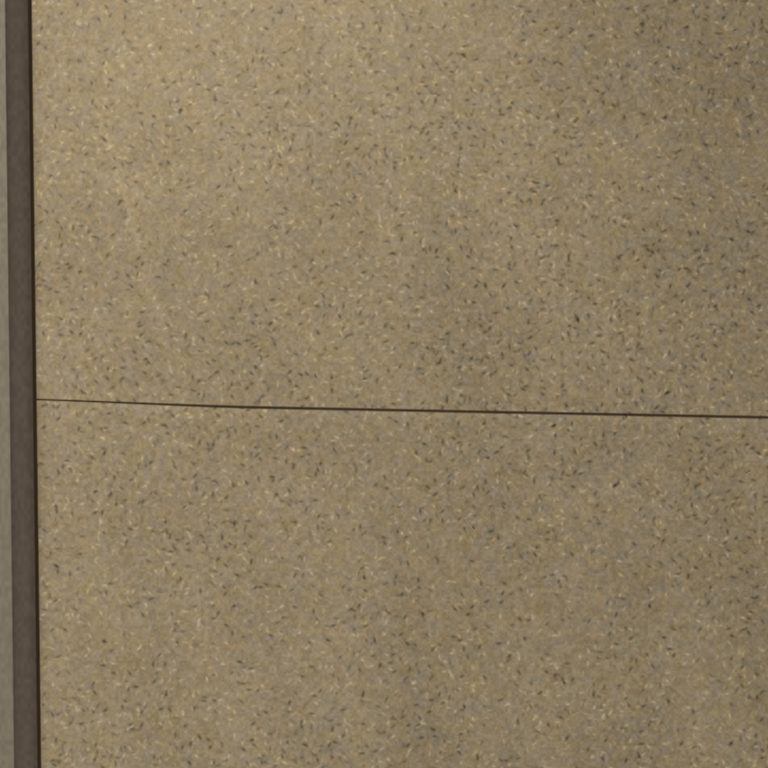
This texture is drawn by a three.js fragment shader. Its source:

```glsl
// Speckled sandstone panels with a thin horizontal seam and a dark metal trim at the left.
#define STONE_TINT vec3(1.0, 0.89, 0.70)
#define TRIM_COLOR vec3(0.345, 0.302, 0.262)
#define WALL_COLOR vec3(0.53, 0.49, 0.42)
#define GROOVE_COLOR vec3(0.18, 0.14, 0.10)
#define GRAIN_SCALE 190.0
#define GRAIN_AMOUNT 0.125
#define SPECK_SCALE 125.0
#define STREAK_AMOUNT 0.024
#define SEAM_WIDTH 0.0016
#define SOFTNESS 0.0016

varying vec2 vUv;

float hash(vec2 p) {
  vec3 q = fract(vec3(p.xyx) * 0.1031);
  q += dot(q, q.yzx + 33.33);
  return fract((q.x + q.y) * q.z);
}

float noise(vec2 p) {
  vec2 i = floor(p), f = fract(p);
  f = f * f * (3.0 - 2.0 * f);
  return mix(mix(hash(i), hash(i + vec2(1.0, 0.0)), f.x),
             mix(hash(i + vec2(0.0, 1.0)), hash(i + 1.0), f.x), f.y);
}

float fbm(vec2 p) {
  float sum = 0.0, amp = 0.5;
  for (int i = 0; i < 4; i++) {
    sum += amp * noise(p);
    p = p * 2.03 + 17.3;
    amp *= 0.5;
  }
  return sum;
}

// Soft coverage of everything left of an edge.
float before(float edge, float x) {
  return 1.0 - smoothstep(edge - SOFTNESS, edge + SOFTNESS, x);
}

float segmentDistance(vec2 p, vec2 a, vec2 b) {
  vec2 d = b - a;
  return length(p - a - d * clamp(dot(p - a, d) / dot(d, d), 0.0, 1.0));
}

// One elongated fleck per cell, with random place, angle and strength.
float flecks(vec2 p, float density) {
  float sum = 0.0;
  vec2 cell = floor(p);
  for (int j = -1; j <= 1; j++) {
    for (int i = -1; i <= 1; i++) {
      vec2 c = cell + vec2(float(i), float(j));
      vec2 d = p - c - vec2(hash(c + 3.7), hash(c + 19.1));
      float angle = 3.14159 * hash(c + 41.3);
      d = mat2(cos(angle), -sin(angle), sin(angle), cos(angle)) * d;
      float on = step(1.0 - density, hash(c + 71.9));
      sum += on * hash(c + 7.7) * exp(-dot(d * d, vec2(5.0, 18.0)));
    }
  }
  return sum;
}

// Broad light falling from the upper left, with faint mineral veins.
float stoneLight(vec2 p) {
  vec2 glow = (p - vec2(0.30, 1.0)) / vec2(0.34, 0.32);
  vec2 corner = (p - vec2(1.0, 1.0)) / vec2(0.22, 0.30);
  float light = 0.585 - 0.066 * p.x + 0.02 * (p.y - 0.5);
  light += 0.068 * exp(-dot(glow, glow)) - 0.035 * exp(-dot(corner, corner));
  float slant = p.x + 0.16 * p.y;
  light += STREAK_AMOUNT * 2.0 * (fbm(vec2(slant * 13.0, p.y * 1.8)) - 0.47);
  light += 0.05 * (fbm(p * 9.0 + 5.0) - 0.47);
  float shade = (p.x - 0.56) / 0.07;
  light -= 0.018 * exp(-shade * shade) * (1.0 - smoothstep(0.2, 0.8, p.y));
  float vein = exp(-segmentDistance(p, vec2(0.125, 0.87), vec2(0.22, 0.55)) / 0.006);
  vein += exp(-segmentDistance(p, vec2(0.44, 0.98), vec2(0.52, 0.82)) / 0.006);
  return light + 0.026 * vein;
}

vec3 stone(vec2 p) {
  float grain = noise(p * GRAIN_SCALE) * 0.55 + noise(p * GRAIN_SCALE * 1.9 + 31.0) * 0.45 - 0.5;
  float patches = smoothstep(0.30, 0.65, fbm(p * 6.0 + 12.0));
  float light = stoneLight(p) + GRAIN_AMOUNT * grain;
  light -= 0.17 * flecks(p * SPECK_SCALE, 0.20 + 0.22 * patches);
  light += 0.13 * flecks(p * SPECK_SCALE * 1.1 + 57.0, 0.28);
  vec3 color = light * STONE_TINT;
  float hue = noise(p * 95.0 + 83.0) - 0.5;
  return color + hue * vec3(0.012, -0.004, -0.045);
}

void main() {
  vec2 p = vUv;
  float drop = 1.0 - p.y;
  vec3 color = stone(p);

  // Seam, bending up slightly toward the trim.
  float seamY = 0.4565 + 0.0195 * (1.0 - p.x) + 0.005 * (1.0 - smoothstep(0.0, 0.35, p.x));
  float width = SEAM_WIDTH * mix(0.55, 1.0, smoothstep(0.05, 0.35, p.x));
  float offset = p.y - seamY;
  color += 0.025 * exp(-abs(offset + 0.005) / 0.004);
  float seam = before(width, abs(offset));
  color = mix(color, GROOVE_COLOR * 1.1, seam * 0.9);

  // Trim bands, leaning to the right as they descend.
  float outer = 0.0065 + 0.0120 * drop;
  float inner = 0.0365 + 0.0125 * drop;
  float rim = inner + 0.0045;
  float trimGrain = noise(p * vec2(240.0, 150.0)) - 0.5;
  float across = (p.x - outer) / (inner - outer);
  vec3 trim = TRIM_COLOR * (1.0 + 0.12 * trimGrain - 0.14 * smoothstep(0.55, 1.0, across));
  trim *= 1.0 - 0.22 * exp(-abs(across) * 8.0);
  color *= 1.0 - 0.14 * exp(-max(p.x - rim, 0.0) / 0.005);
  color = mix(color, GROOVE_COLOR, before(rim, p.x));
  color = mix(color, trim, before(inner, p.x));
  color = mix(color, WALL_COLOR * (1.0 - 0.12 * drop + 0.1 * trimGrain), before(outer, p.x));

  gl_FragColor = vec4(clamp(color, 0.0, 1.0), 1.0);
}
```
